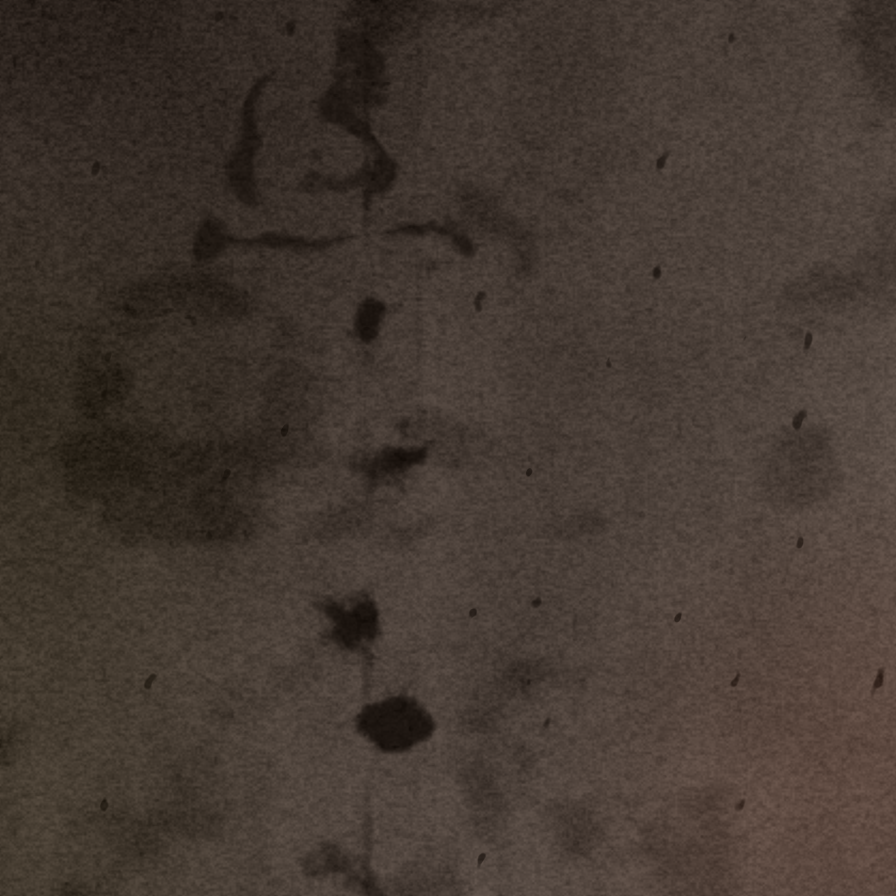
Reproduce this texture procedurally as a WebGL 1 fragment shader.

```glsl
precision highp float;
// Dim, stained plaster wall: a broad tonal slope with cloudy noise and fine grain,
// a vertical seam with ragged soot clots and veins beside it, and scattered
// smudges and specks. One tone value is built up, then mapped to a brown ramp.

uniform vec2 u_resolution;

const vec3 DARK_BROWN = vec3(0.13, 0.10, 0.08);
const vec3 LIGHT_TAUPE = vec3(0.36, 0.31, 0.28);
const vec3 OLIVE_TINT = vec3(-0.004, 0.002, -0.016);
const vec3 RUST_TINT = vec3(0.012, -0.018, -0.024);
const float BASE_TONE = 0.65;
const vec2 TONE_SLOPE = vec2(0.30, -0.34);
const float CORNER_SHADE = 0.20;
const float CLOUD_AMOUNT = 0.50;
const float GRAIN_AMOUNT = 0.27;
const float SOOT_TONE = -0.14;
const float SEAM_X = 0.41;
const float PANEL_EDGE_X = 0.468;
const float SPECK_CELLS = 14.0;
const float SPECK_CHANCE = 0.15;

float hash(vec2 p) {
  vec3 q = fract(vec3(p.xyx) * 0.1031);
  q += dot(q, q.yzx + 33.33);
  return fract((q.x + q.y) * q.z);
}

float noise(vec2 p) {
  vec2 i = floor(p);
  vec2 f = fract(p);
  f = f * f * (3.0 - 2.0 * f);
  float low = mix(hash(i), hash(i + vec2(1.0, 0.0)), f.x);
  float high = mix(hash(i + vec2(0.0, 1.0)), hash(i + vec2(1.0)), f.x);
  return mix(low, high, f.y);
}

float fbm(vec2 p) {
  float sum = 0.0;
  float weight = 0.53;
  for (int i = 0; i < 4; i++) {
    sum += weight * noise(p);
    p = p * 2.03 + vec2(17.3, 9.1);
    weight *= 0.5;
  }
  return sum;
}

float segmentDistance(vec2 p, vec2 a, vec2 b) {
  vec2 along = b - a;
  float t = clamp(dot(p - a, along) / dot(along, along), 0.0, 1.0);
  return length(p - a - along * t);
}

// Ragged soot clots strung along the seam
float clots(vec2 uv, float ragged) {
  float soot = 0.0;
  for (int i = 0; i < 7; i++) {
    float k = float(i);
    vec2 jitter = vec2(hash(vec2(k, 3.7)), hash(vec2(k, 8.2))) - 0.5;
    vec2 center = vec2(SEAM_X, 0.02 + 0.15 * k) + jitter * vec2(0.07, 0.06);
    vec2 size = 0.026 + 0.024 * vec2(hash(vec2(k, 5.1)), hash(vec2(k, 6.4)));
    float d = length((uv - center) / size) + 2.6 * ragged;
    float strength = 0.5 + 0.5 * hash(vec2(k, 11.9));
    soot = max(soot, strength * (1.0 - smoothstep(0.35, 1.15, d)));
  }
  return soot;
}

// An arch of two mirrored veins with a crossing streak below
float veins(vec2 uv, float ragged) {
  vec2 p = uv + 0.05 * (vec2(noise(uv * 17.0), noise(uv * 17.0 + 40.0)) - 0.5);
  vec2 mirrored = vec2(abs(p.x - 0.345), p.y);
  float legs = segmentDistance(mirrored, vec2(0.04, 0.92), vec2(0.075, 0.78));
  float cross = segmentDistance(p, vec2(0.24, 0.73), vec2(0.50, 0.745));
  float d = min(legs, cross + 0.003) + 0.035 * ragged;
  return 0.75 * (1.0 - smoothstep(0.002, 0.017, d));
}

// Small upright specks, one at most per cell
float specks(vec2 uv) {
  vec2 p = uv * SPECK_CELLS;
  vec2 cell = floor(p);
  vec2 center = 0.25 + 0.5 * vec2(hash(cell + 21.0), hash(cell + 47.0));
  vec2 q = fract(p) - center;
  q.x -= 0.3 * q.y;
  float size = 0.05 + 0.09 * hash(cell + 73.0);
  float d = length(q * vec2(1.6, 0.8)) + 0.16 * (noise(uv * 110.0) - 0.5);
  float present = step(hash(cell + 5.0), SPECK_CHANCE);
  return present * (1.0 - smoothstep(0.35 * size, 1.2 * size, d));
}

void main() {
  vec2 uv = gl_FragCoord.xy / u_resolution;

  // Broad light, clouds and faint vertical streaks
  float tone = BASE_TONE + dot(uv - 0.5, TONE_SLOPE);
  tone -= CORNER_SHADE * (1.0 - smoothstep(0.0, 0.6, length(uv - vec2(0.1, 1.0))));
  tone += CLOUD_AMOUNT * (fbm(uv * vec2(5.0, 4.0) + 3.0) - 0.5);
  tone += 0.07 * (noise(vec2(uv.x * 38.0, uv.y * 2.0)) - 0.5);

  // Seam line and the lighter panel to its right
  tone += 0.07 * (smoothstep(-0.006, 0.006, uv.x - PANEL_EDGE_X) - 0.5);
  float seamWear = smoothstep(0.25, 0.75, noise(vec2(uv.x * 30.0, uv.y * 13.0)));
  float seam = 1.0 - smoothstep(0.001, 0.009, abs(uv.x - SEAM_X));
  float edge = 1.0 - smoothstep(0.001, 0.006, abs(uv.x - PANEL_EDGE_X));
  tone -= (0.22 * seam + 0.12 * edge * smoothstep(0.3, 0.6, uv.y)) * seamWear;

  // Faint smudges, then soot and specks
  float smudge = smoothstep(0.56, 0.78, fbm(uv * vec2(9.0, 12.0) + 31.0));
  tone -= 0.28 * smudge;
  float ragged = fbm(uv * 26.0) - 0.5;
  float soot = max(clots(uv, ragged), veins(uv, ragged));
  soot = max(soot, 0.65 * specks(uv));
  tone = mix(tone, SOOT_TONE, soot);

  // Fine grain, slightly wider than tall, with dark pits
  float grain = noise(uv * vec2(190.0, 290.0)) - 0.5;
  grain += 0.8 * (noise(uv * 420.0 + 61.0) - 0.5);
  tone += GRAIN_AMOUNT * grain * (1.0 - 0.6 * soot);
  tone -= 0.12 * smoothstep(0.72, 0.95, noise(uv * vec2(120.0, 150.0) + 9.0));

  // Brown ramp with olive at the left and rust in the lower right
  vec3 color = mix(DARK_BROWN, LIGHT_TAUPE, tone);
  float olive = (1.0 - smoothstep(0.0, 0.45, uv.x)) * (1.0 - smoothstep(0.5, 0.9, uv.y));
  float rust = 1.0 - smoothstep(0.05, 0.45, length(uv - vec2(1.0, 0.1)));
  color += OLIVE_TINT * olive + RUST_TINT * rust;
  gl_FragColor = vec4(clamp(color, 0.0, 1.0), 1.0);
}
```
